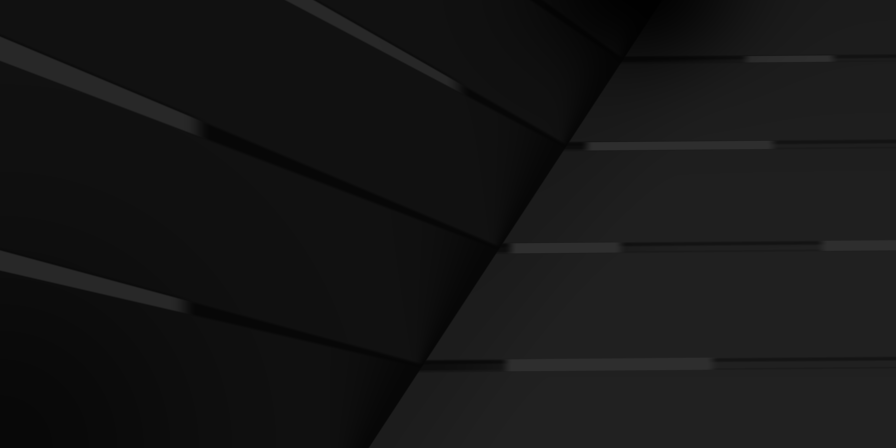
A Shadertoy shader for this background:

```glsl
float cornerX(float y) {
    return 0.823 + 0.655 * y;
}

// Soft-edged interval, 1 between a and b
float span(float x, float a, float b, float soft) {
    return smoothstep(a - soft, a + soft, x) * (1.0 - smoothstep(b - soft, b + soft, x));
}

// Soft-edged strip around d = 0
float strip(float d, float halfWidth, float soft) {
    return 1.0 - smoothstep(halfWidth - soft, halfWidth + soft, d);
}

void mainImage(out vec4 fragColor, in vec2 fragCoord) {
    vec2 p = fragCoord / iResolution.y;
    p.x *= 2.0 * iResolution.y / iResolution.x;
    float px = 1.0 / iResolution.y;
    float edge = p.x - cornerX(p.y);
    float rightSide = smoothstep(-1.2 * px, 1.2 * px, edge);

    // Wall tones
    float leftTone = 0.066 - 0.035 * exp(-5.0 * dot(p, p));
    float rightTone = 0.128 - 0.022 * p.y * p.y;
    rightTone *= 0.86 + 0.14 * smoothstep(0.0, 0.3, edge);

    // Lit part of each seam, from the lowest to the highest
    vec4 leftEnd = vec4(0.41, 0.44, 1.02, 1.0);
    vec4 rightStart = vec4(1.13, 1.14, 1.31, 1.665);
    vec4 rightEnd = vec4(1.59, 1.385, 1.725, 1.86);

    // Panel shadows that fan out from each joint along the corner
    float panelBase = -0.1;
    for (int i = 0; i < 4; i++) {
        float k = float(i);
        float jointY = 0.183 + 0.28 * k - 0.0175 * k * k;
        float lineY = jointY - (0.25 + 0.15 * k) * (p.x - cornerX(jointY));
        if (p.y > lineY) panelBase = jointY;
    }
    float fan = max(-edge, 0.0) / (0.015 + 0.6 * max(p.y - panelBase, 0.0));
    leftTone *= 1.0 - 0.6 * exp(-2.0 * fan * fan);

    // Seams
    for (int i = 0; i < 4; i++) {
        float k = float(i);
        float jointY = 0.183 + 0.28 * k - 0.0175 * k * k;
        float along = p.x - cornerX(jointY);

        // Slanted seam on the left wall, tapering to the joint
        float slope = 0.25 + 0.15 * k;
        float dist = (p.y - jointY + slope * along) / sqrt(1.0 + slope * slope);
        float halfWidth = 0.004 + 0.019 * max(-along, 0.0);
        float lit = 1.0 - smoothstep(leftEnd[i] - 0.03, leftEnd[i] + 0.03, p.x);
        float groove = strip(abs(dist), halfWidth, 0.004);
        leftTone = mix(leftTone, 0.022, 0.85 * groove * (1.0 - lit));
        leftTone = mix(leftTone, 0.035, 0.6 * lit * strip(abs(dist - halfWidth - 0.002), 0.003, 0.003));
        leftTone = mix(leftTone, 0.155, lit * strip(abs(dist), halfWidth, 0.0025));

        // Level seam on the right wall
        dist = p.y - jointY - 0.008 * along;
        halfWidth = 0.016 - 0.0025 * k;
        lit = span(p.x, rightStart[i], rightEnd[i], 0.015);
        if (i == 1) lit += smoothstep(1.82, 1.85, p.x);
        float nearJoint = exp(-18.0 * along * along);
        float thinLine = strip(abs(dist - 0.5 * halfWidth), 0.004, 0.003);
        rightTone = mix(rightTone, 0.045, thinLine * (0.6 + 0.35 * nearJoint));
        rightTone = mix(rightTone, 0.03, 0.75 * nearJoint * strip(abs(dist), halfWidth * 0.75, 0.005));
        rightTone = mix(rightTone, 0.085, 0.5 * strip(abs(dist + 0.75 * halfWidth), 0.002, 0.002));
        rightTone = mix(rightTone, 0.182, lit * strip(abs(dist), halfWidth * 0.85, 0.002));
    }

    // Deep shade where the corner meets the ceiling
    float tone = mix(leftTone, rightTone, rightSide);
    vec2 shade = (p - vec2(1.42, 1.03)) / vec2(0.22, 0.17);
    tone *= 1.0 - 0.95 * exp(-dot(shade, shade));
    fragColor = vec4(vec3(tone), 1.0);
}
```
